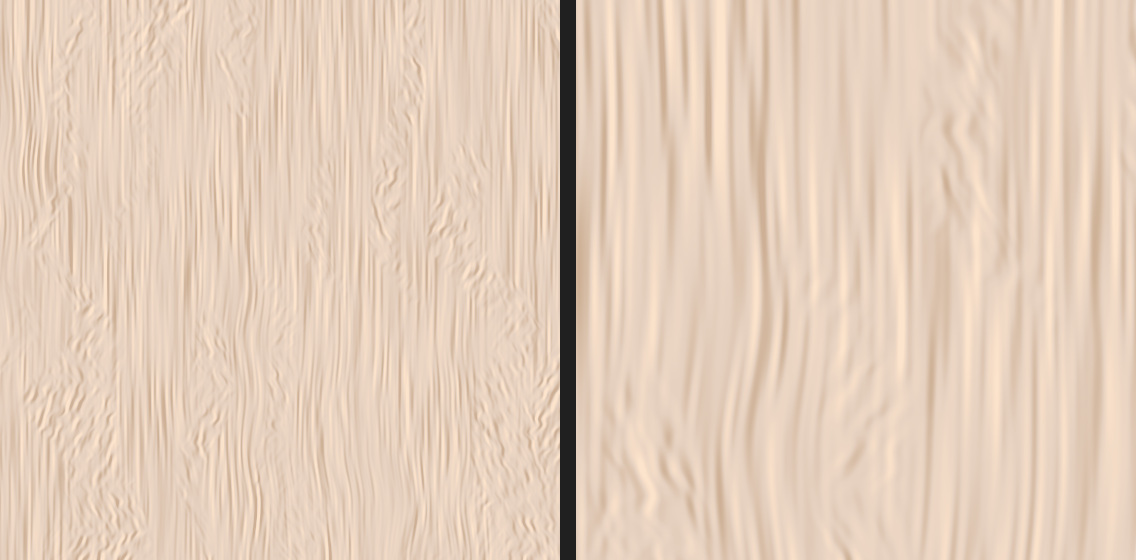
Left, the full canvas; right, a detail of the centre.
A Shadertoy shader for this texture:

```glsl
// Pale embossed wood: fine vertical grain with meandering rippled bands.

const vec3 BASE_COLOR  = vec3(0.902, 0.820, 0.755);
const vec3 DARK_COLOR  = vec3(0.804, 0.690, 0.583);
const vec3 LIGHT_COLOR = vec3(0.990, 0.890, 0.795);

const vec2 COARSE_GRAIN = vec2(125.0, 5.0);   // cells per canvas, across and along
const vec2 FINE_GRAIN   = vec2(225.0, 13.0);
const vec2 SHORT_GRAIN  = vec2(140.0, 19.0);
const vec2 RIPPLE_GRAIN = vec2(135.0, 44.0);
const vec2 STAIN_GRAIN  = vec2(54.0, 8.0);
const vec2 LIGHT_STEP   = vec2(0.0020, -0.0008);

const float RELIEF_GAIN  = 1.55;
const float STAIN_GAIN   = 0.26;
const float SWAY_AMOUNT  = 0.020;
const float RIPPLE_SHIFT = 0.007;
const float RIPPLE_SLANT = 0.32;
const float SHADE_BIAS   = 0.02;

float hash(vec2 p) {
    return fract(sin(dot(p, vec2(127.1, 311.7))) * 43758.5453);
}

// Smooth value noise, 0 to 1
float noise(vec2 p) {
    vec2 cell = floor(p);
    vec2 f = fract(p);
    f = f * f * (3.0 - 2.0 * f);
    float low  = mix(hash(cell), hash(cell + vec2(1.0, 0.0)), f.x);
    float high = mix(hash(cell + vec2(0.0, 1.0)), hash(cell + vec2(1.0, 1.0)), f.x);
    return mix(low, high, f.y);
}

// One fibre: noise along y with its own random phase, -1 to 1
float fibre(float column, float y) {
    y += 37.0 * hash(vec2(column, 5.3));
    float cell = floor(y);
    float f = smoothstep(0.0, 1.0, fract(y));
    return 2.0 * mix(hash(vec2(column, cell)), hash(vec2(column, cell + 1.0)), f) - 1.0;
}

// Neighbouring fibres blended sideways, so their ends are staggered
float streaks(vec2 p) {
    float column = floor(p.x);
    float f = smoothstep(0.0, 1.0, fract(p.x));
    return mix(fibre(column, p.y), fibre(column + 1.0, p.y), f);
}

// Share of rippled figure at a point
float rippleMask(vec2 p) {
    float meander = 2.0 * noise(p * vec2(3.0, 7.0) + 11.0);
    float band = noise(vec2(p.x * 17.0 + meander, p.y * 3.2) + 23.0);
    return smoothstep(0.46, 0.76, band);
}

// Share of short, drifting grain at a point
float figureMask(vec2 p) {
    return smoothstep(0.30, 0.65, noise(p * vec2(5.0, 1.5) + 41.0));
}

// Slow sideways drift of the grain, stronger in figured areas
vec2 sway(vec2 p) {
    float drift = noise(p * vec2(11.0, 10.0) + 3.0) - 0.5;
    return p + vec2(SWAY_AMOUNT * drift * mix(0.12, 1.0, figureMask(p)), 0.0);
}

// Small slanted ridges that lean left or right
float rippleHeight(vec2 p) {
    p.x += RIPPLE_SHIFT * (noise(p * vec2(55.0, 75.0) + 57.0) - 0.5);
    float lean = smoothstep(0.35, 0.65, noise(p * vec2(12.0, 12.0) + 97.0));
    float slant = RIPPLE_SLANT * p.y;
    float left  = streaks(vec2(p.x + slant, p.y) * RIPPLE_GRAIN + 131.0);
    float right = streaks(vec2(p.x - slant, p.y) * RIPPLE_GRAIN + 211.0);
    return mix(left, right, lean);
}

// Surface height: long fibres, mixed with short and rippled ones
float grainHeight(vec2 p, float ripple, float figure) {
    vec2 q = sway(p);
    float straight = mix(streaks(q * COARSE_GRAIN),
                         streaks(q * SHORT_GRAIN + 171.0), 0.70 * figure);
    straight = 0.62 * straight + 0.48 * streaks(q * FINE_GRAIN + 71.0);
    return mix(straight, rippleHeight(q), 0.85 * ripple);
}

void mainImage(out vec4 fragColor, in vec2 fragCoord) {
    vec2 p = fragCoord / iResolution.y;
    float ripple = rippleMask(p);
    float figure = figureMask(p);

    // Emboss the grain with light from one side
    float relief = grainHeight(p + LIGHT_STEP, ripple, figure)
                 - grainHeight(p - LIGHT_STEP, ripple, figure);
    float strength = smoothstep(0.15, 0.70, noise(p * vec2(20.0, 8.0) + 83.0));
    relief *= mix(0.35, 1.0, max(strength, 0.6 * ripple));

    // Soft warm stain between the ridges
    float stain = streaks(sway(p) * STAIN_GRAIN + 19.0);
    stain *= mix(1.0, 0.5, ripple);

    // Tint from the neutral tone towards shadow or highlight
    float shade = RELIEF_GAIN * relief + STAIN_GAIN * stain + SHADE_BIAS;
    vec3 tint = mix(DARK_COLOR, LIGHT_COLOR, smoothstep(-0.04, 0.04, shade));
    vec3 color = mix(BASE_COLOR, tint, min(abs(shade), 1.0));
    fragColor = vec4(color, 1.0);
}
```
